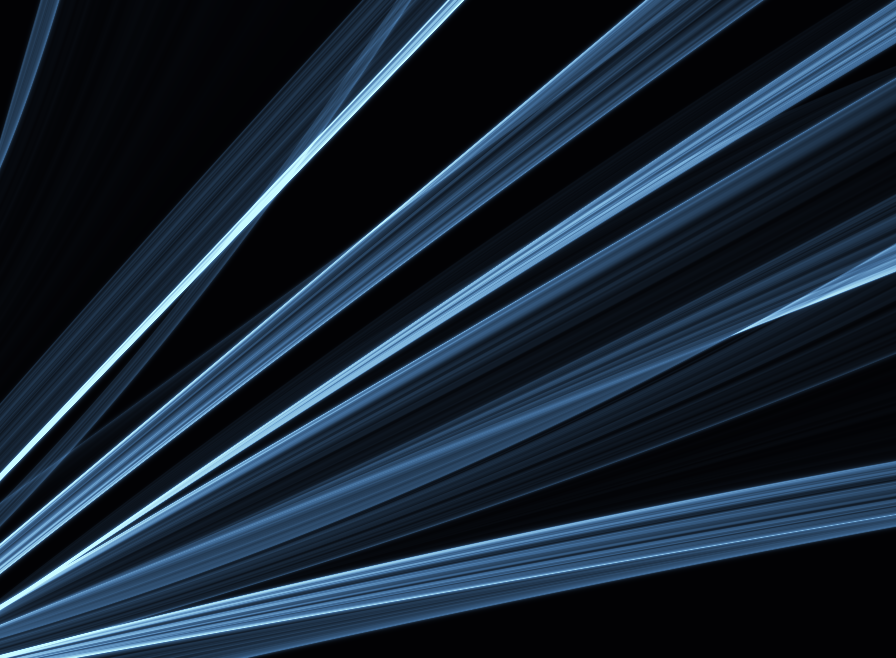
Reproduce this background procedurally as a WebGL 1 fragment shader.

```glsl
precision highp float;
// Fans of glowing blue light ribbons sweeping up to the right over black.

uniform vec2 u_resolution;

const vec3 NIGHT = vec3(0.006, 0.006, 0.014);
const vec3 BLUE = vec3(0.32, 0.54, 0.76);
const vec3 ICE = vec3(0.78, 0.98, 1.0);
const float CORE_WIDTH = 0.0022;   // bright rim line, in canvas heights
const float HALO_WIDTH = 0.014;    // soft light inside the rim
const float STREAK_FREQ = 5.0;     // coarsest streaks across a ribbon
const float STREAK_CONTRAST = 1.5;

// Edge curves y = a + b x + c x^2, in canvas fractions from the lower left
const vec3 CORNER_HI = vec3(0.786, 4.7, 0.0);
const vec3 CORNER_LO = vec3(0.745, 3.2, 10.0);
const vec3 FAN_HI = vec3(0.386, 1.55, -0.08);
const vec3 BLADE_HI = vec3(0.28, 1.44, 0.0);
const vec3 BLADE_LO = vec3(0.27, 1.41, 0.0);
const vec3 TWIST_HI = vec3(0.235, 1.38, 0.78);
const vec3 TWIST_LO = vec3(0.2, 1.4, 0.75);
const vec3 BROAD_HI = vec3(0.173, 1.147, 0.0);
const vec3 BROAD_FOLD = vec3(0.235, 0.996, 0.0);
const vec3 BROAD_LO = vec3(0.128, 1.075, -0.06);
const vec3 WISP_HI = vec3(0.09, 1.06, -0.11);
const vec3 SPEAR_HI = vec3(0.075, 0.955, -0.03);
const vec3 SPEAR_LO = vec3(0.075, 0.9, -0.04);
const vec3 HAZE_HI = vec3(0.08, 1.1, -0.28);
const vec3 SAIL_HI = vec3(0.08, 0.805, -0.004);
const vec3 SAIL_LO = vec3(0.05, 0.575, 0.08);
const vec3 RIB_HI = vec3(0.05, 0.545, -0.008);
const vec3 RIB_LO = vec3(0.03, 0.4, 0.2);
const vec3 SKIRT_LO = vec3(0.0, 0.37, 0.093);
const vec3 BASE_HI = vec3(0.004, 0.35, -0.055);
const vec3 BASE_LO = vec3(-0.02, 0.245, -0.007);
const vec3 KEEL_LO = vec3(-0.085, 0.32, -0.035);

float hash(float n) {
  return fract(sin(n * 127.1) * 4375.85);
}

float noise(float x) {
  float f = fract(x);
  return mix(hash(floor(x)), hash(floor(x) + 1.0), f * f * (3.0 - 2.0 * f));
}

float height(vec3 c, float x) {
  return c.x + x * (c.y + x * c.z);
}

// Perpendicular distance above a curve, in canvas heights
float above(vec3 c, vec2 p) {
  float slope = (c.y + 2.0 * c.z * p.x) * u_resolution.y / u_resolution.x;
  return (p.y - height(c, p.x)) / sqrt(1.0 + slope * slope);
}

// Fine lines along the ribbon; octaves too thin to resolve fade to their mean
float streaks(float t, float thickness, float seed) {
  float sum = 0.0;
  float freq = STREAK_FREQ;
  for (int i = 0; i < 4; i++) {
    float detail = clamp(thickness * u_resolution.y / freq - 0.5, 0.0, 1.0);
    sum += mix(0.5, noise(t * freq + seed * 17.3), detail);
    freq *= 2.1;
  }
  return pow(sum * 0.5, STREAK_CONTRAST);
}

// fill: body light at left and right; rim: light on the upper and lower edge;
// skew: 0 keeps the body even, 1 gathers it under the upper edge
float ribbon(vec2 p, vec3 hi, vec3 lo, vec2 fill, vec2 rim, float skew, float seed) {
  float px = 1.0 / u_resolution.y;
  float gap = height(hi, p.x) - height(lo, p.x);
  float side = gap < 0.0 ? -1.0 : 1.0;
  float t = clamp((p.y - height(lo, p.x)) * side / max(abs(gap), 0.001), 0.0, 1.0);
  vec2 d = side * vec2(-above(hi, p), above(lo, p));
  vec2 cover = smoothstep(-px, px, d);
  float inside = cover.x * cover.y;
  float body = mix(fill.x, fill.y, p.x) * streaks(t, abs(d.x + d.y), seed);
  body *= mix(1.0, t * t, skew);
  vec2 core = exp(-abs(d) / CORE_WIDTH);
  vec2 halo = exp(-max(d, 0.0) / HALO_WIDTH) * inside * 0.4;
  return body * inside + dot(rim * mix(1.25, 0.8, p.x), core + halo);
}

void main() {
  vec2 p = gl_FragCoord.xy / u_resolution;

  // Upper left: corner wisps, the fan and its bright blade
  float v = ribbon(p, CORNER_HI, CORNER_LO, vec2(0.3), vec2(0.15, 0.35), 0.0, 1.0);
  v += ribbon(p, CORNER_LO, FAN_HI, vec2(0.03), vec2(0.0), 0.0, 2.0);
  v += ribbon(p, FAN_HI, BLADE_HI, vec2(0.2, 0.22), vec2(0.08, 0.0), 0.0, 3.0);
  v += ribbon(p, BLADE_HI, BLADE_LO, vec2(0.8, 0.5), vec2(0.4, 0.85), 0.0, 4.0);
  v += ribbon(p, TWIST_HI, TWIST_LO, vec2(0.2, 0.12), vec2(0.08, 0.25), 0.0, 5.0);

  // Middle: broad band, narrow spear and the faint threads beside it
  v += ribbon(p, BROAD_HI, BROAD_LO, vec2(0.72, 0.2), vec2(0.65, 0.6), 0.0, 6.0);
  v += ribbon(p, BROAD_HI, BROAD_FOLD, vec2(0.0, 0.3), vec2(0.0, 0.2), 0.0, 7.0);
  v += ribbon(p, WISP_HI, SPEAR_HI, vec2(0.12, 0.06), vec2(0.03, 0.0), 0.0, 8.0);
  v += ribbon(p, SPEAR_HI, SPEAR_LO, vec2(0.6, 0.5), vec2(0.6, 0.45), 0.0, 9.0);
  v += ribbon(p, HAZE_HI, SAIL_HI, vec2(0.0, 0.08), vec2(0.0), 0.0, 10.0);

  // Right: dark sail, crossing ribs and the skirt below
  v += ribbon(p, SAIL_HI, SAIL_LO, vec2(0.65, 0.2), vec2(0.65, 0.04), 0.8, 11.0);
  v += ribbon(p, SAIL_LO, RIB_HI, vec2(0.45, 0.2), vec2(0.0), 0.0, 12.0);
  v += ribbon(p, RIB_HI, RIB_LO, vec2(0.4, 0.3), vec2(0.35, 0.22), 0.0, 13.0);
  v += ribbon(p, RIB_LO, SKIRT_LO, vec2(0.35, 0.13), vec2(0.0, 0.2), 0.3, 14.0);
  v += ribbon(p, SKIRT_LO, BASE_HI, vec2(0.06, 0.03), vec2(0.0), 0.0, 15.0);

  // Bottom: base band and the keel that crosses it
  v += ribbon(p, BASE_HI, BASE_LO, vec2(0.75, 0.4), vec2(0.45, 0.75), 0.0, 16.0);
  v += ribbon(p, BASE_LO, KEEL_LO, vec2(0.25, 0.4), vec2(0.0, 0.45), 0.0, 17.0);

  vec3 color = NIGHT + BLUE * min(v, 1.0);
  color += (ICE - BLUE) * smoothstep(0.7, 1.5, v);
  gl_FragColor = vec4(color, 1.0);
}
```
